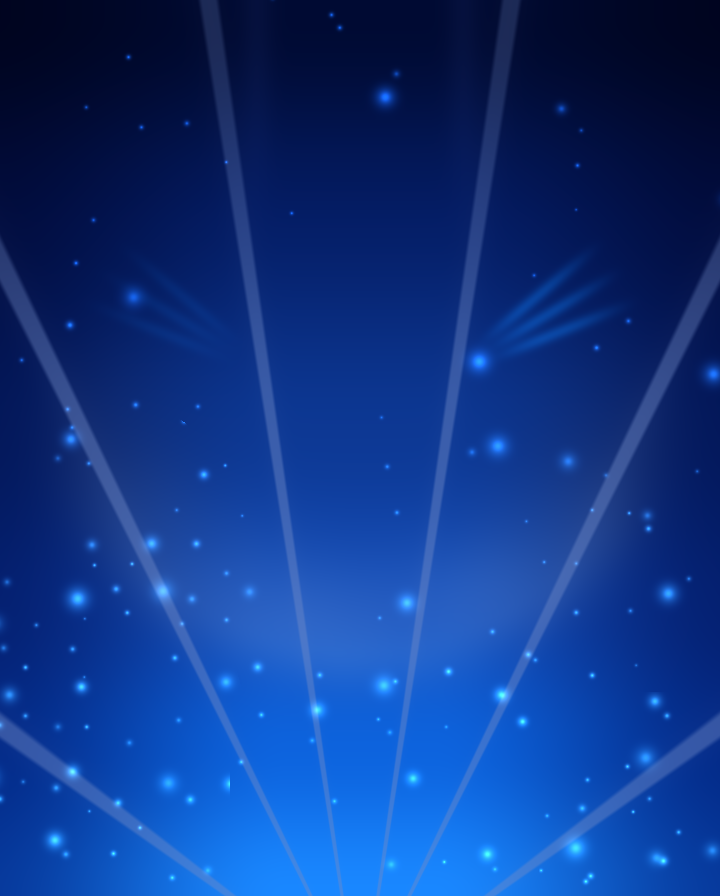
This background is drawn by a Shadertoy shader. Its source:

```glsl
#define BEAM_TINT vec3(0.44, 0.54, 0.78)
#define BEAM_ALPHA 0.42
#define HAZE_TINT vec3(0.10, 0.085, 0.04)
#define STREAK_TINT vec3(0.01, 0.13, 0.20)
#define SPARK_HIGH vec3(0.10, 0.42, 0.90)
#define SPARK_LOW vec3(0.28, 0.72, 0.85)
#define SPARK_LAYERS 3
#define SPARK_DENSITY 0.55

vec2 hash2(vec2 c) {
    vec2 k = vec2(dot(c, vec2(127.1, 311.7)), dot(c, vec2(269.5, 183.3)));
    return fract(sin(k) * 43758.5);
}

float cornerSlope(vec2 cell, vec2 f, vec2 corner) {
    return dot(hash2(cell + corner) * 2.0 - 1.0, f - corner);
}

float gradientNoise(vec2 p) {
    vec2 cell = floor(p), f = fract(p);
    vec2 u = f * f * f * (f * (f * 6.0 - 15.0) + 10.0);
    float low = mix(cornerSlope(cell, f, vec2(0, 0)), cornerSlope(cell, f, vec2(1, 0)), u.x);
    float high = mix(cornerSlope(cell, f, vec2(0, 1)), cornerSlope(cell, f, vec2(1, 1)), u.x);
    return mix(low, high, u.y);
}

float gaussian(float x, float width) {
    float t = x / width;
    return exp(-t * t);
}

// Vertical gradient, darker towards both sides
vec3 backdrop(vec2 p) {
    vec3 col = mix(vec3(0.10, 0.53, 1.0), vec3(0.05, 0.39, 0.87), smoothstep(0.0, 0.17, p.y));
    col = mix(col, vec3(0.07, 0.30, 0.73), smoothstep(0.15, 0.33, p.y));
    col = mix(col, vec3(0.05, 0.22, 0.58), smoothstep(0.30, 0.53, p.y));
    col = mix(col, vec3(0.015, 0.11, 0.39), smoothstep(0.50, 0.80, p.y));
    col = mix(col, vec3(0.0, 0.04, 0.20), smoothstep(0.74, 0.98, p.y));
    float side = smoothstep(0.08, 0.43, abs(p.x));
    return col * mix(vec3(1.0), vec3(0.25, 0.42, 0.61), side);
}

// Pale bowl of haze with a crisper lower rim
float bowlHaze(vec2 p) {
    float r = length((p - vec2(0.0, 0.57)) / vec2(0.35, 0.33));
    float rim = gaussian(r - 0.88, r < 0.88 ? 0.30 : 0.14);
    float lower = 1.0 - smoothstep(0.30, 0.68, p.y);
    return rim * lower * (1.0 + 0.35 * gradientNoise(p * 9.0));
}

// Short rays fanning out on each side
float streaks(vec2 p) {
    vec2 q = vec2(abs(p.x), p.y) - vec2(0.086, 0.575);
    float sum = 0.0;
    for (int i = 0; i < 3; i++) {
        float angle = 0.38 + 0.16 * float(i);
        vec2 dir = vec2(cos(angle), sin(angle));
        float along = dot(q, dir);
        float across = dot(q, vec2(-dir.y, dir.x));
        float fade = smoothstep(0.05, 0.13, along) * (1.0 - smoothstep(0.15, 0.25, along));
        sum += gaussian(across, 0.007) * fade;
    }
    return sum * (p.x > 0.0 ? 1.0 : 0.3);
}

// Mirrored beams that widen away from the base
float beams(vec2 p, float pixel) {
    vec3 base = vec3(0.020, 0.055, 0.1445);
    vec3 slope = vec3(0.149, 0.489, 1.356);
    vec3 startWidth = vec3(0.0015, 0.0018, 0.004);
    vec3 spread = vec3(0.0105, 0.0145, 0.030);
    float cover = 0.0;
    for (int i = 0; i < 3; i++) {
        float stretch = sqrt(1.0 + slope[i] * slope[i]);
        float d = abs(abs(p.x) - base[i] - slope[i] * p.y) / stretch;
        float w = startWidth[i] + spread[i] * p.y * stretch;
        float body = 1.0 - smoothstep(w * 0.55, w + pixel, d);
        cover = max(cover, body + 0.10 * gaussian(d, w * 2.0));
    }
    return cover * mix(1.0, 0.55, smoothstep(0.50, 0.95, p.y));
}

// Glowing specks, one at most per cell, denser near the base
float sparks(vec2 p) {
    float sum = 0.0;
    float density = SPARK_DENSITY * mix(1.0, 0.30, smoothstep(0.15, 0.70, p.y));
    density *= mix(0.65, 1.1, smoothstep(0.05, 0.25, abs(p.x)));
    for (int i = 0; i < SPARK_LAYERS; i++) {
        float layer = float(i);
        float size = 0.092 - 0.018 * layer;
        vec2 cell = floor(p / size);
        vec2 pick = hash2(cell + 17.0 * layer);
        vec2 spot = 0.25 + 0.5 * hash2(cell + 31.0 + 7.0 * layer);
        float radius = mix(0.006, 0.012, pick.y) / (1.0 + 1.3 * layer);
        float d = length(p - (cell + spot) * size);
        float glow = 0.55 * gaussian(d, radius) + 0.45 * gaussian(d, radius * 0.45);
        sum += glow * step(pick.x, density) * mix(0.4, 1.0, fract(pick.y * 7.0));
    }
    return sum;
}

void mainImage(out vec4 fragColor, in vec2 fragCoord) {
    float pixel = 1.0 / iResolution.y;
    vec2 p = (fragCoord - vec2(0.5 * iResolution.x, 0.0)) * pixel;

    vec3 col = backdrop(p);
    col += HAZE_TINT * bowlHaze(p);
    col += STREAK_TINT * streaks(p);

    // Faint upright shafts near the top
    float shaft = gaussian(abs(p.x) - 0.115, 0.018) * smoothstep(0.70, 0.95, p.y);
    col += vec3(0.02, 0.025, 0.04) * shaft;

    col = mix(col, BEAM_TINT, BEAM_ALPHA * beams(p, pixel));
    col += mix(SPARK_LOW, SPARK_HIGH, smoothstep(0.1, 0.8, p.y)) * sparks(p);
    fragColor = vec4(clamp(col, 0.0, 1.0), 1.0);
}
```
